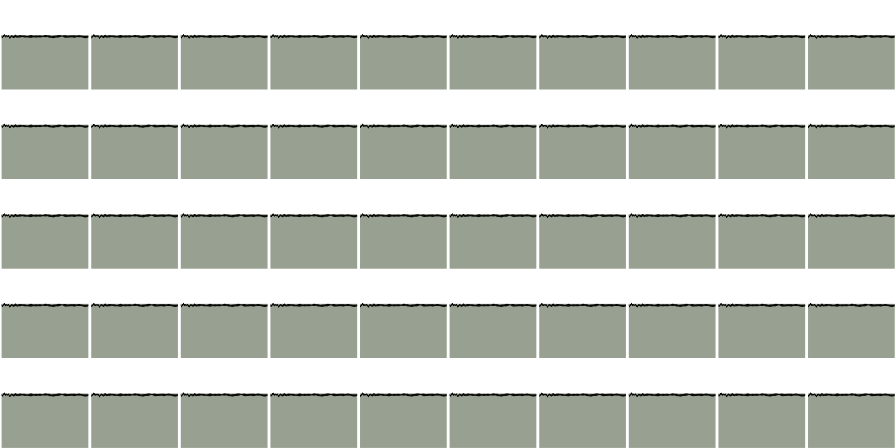
Write a Shadertoy shader that draws this pattern.

```glsl
const float ROWS = 5.0;                         // square cells down the canvas
const vec2 PANEL_MIN = vec2(0.018, 0.001);      // panel bounds within a cell
const vec2 PANEL_MAX = vec2(0.986, 0.609);
const float LINE_Y = 0.593;                     // centre of the inked line
const float LINE_WIDTH = 0.022;
const float WIDTH_WOBBLE = 0.012;
const float DRIFT = 0.010;                      // slow waver of the line
const float JITTER = 0.020;                     // extra roughness at its left end
const float JITTER_REACH = 0.24;
const vec3 PAPER = vec3(1.0);
const vec3 SAGE = vec3(0.598, 0.629, 0.570);
const vec3 INK = vec3(0.035, 0.040, 0.030);

float hashSlope(float n) {
    return fract(sin(n * 127.1 + 11.7) * 4375.85) * 2.0 - 1.0;
}

// One-dimensional gradient noise
float gradientNoise(float x) {
    float i = floor(x);
    float f = x - i;
    float blend = f * f * f * (f * (f * 6.0 - 15.0) + 10.0);
    return 2.0 * mix(hashSlope(i) * f, hashSlope(i + 1.0) * (f - 1.0), blend);
}

// Share of a pixel at p lying between two edges
float spanCoverage(float p, float low, float high, float pixel) {
    float left = max(p - 0.5 * pixel, low);
    float right = min(p + 0.5 * pixel, high);
    return clamp((right - left) / pixel, 0.0, 1.0);
}

float inkCoverage(vec2 p, float pixel) {
    float rough = JITTER * (1.0 - smoothstep(0.08, JITTER_REACH, p.x));
    float center = LINE_Y + DRIFT * gradientNoise(p.x * 11.0)
                 + rough * gradientNoise(p.x * 47.0 + 5.3);
    float halfWidth = 0.5 * (LINE_WIDTH + WIDTH_WOBBLE * gradientNoise(p.x * 23.0 + 31.6));
    return spanCoverage(p.y, center - halfWidth, center + halfWidth, pixel);
}

void mainImage(out vec4 fragColor, in vec2 fragCoord) {
    float pixel = ROWS / iResolution.y;
    vec2 cell = fract(fragCoord * pixel);

    // Panel with narrow side gaps and a wide band above
    float across = spanCoverage(cell.x, PANEL_MIN.x, PANEL_MAX.x, pixel);
    float down = spanCoverage(cell.y, PANEL_MIN.y, PANEL_MAX.y, pixel);
    vec3 color = mix(PAPER, SAGE, across * down);

    // Uneven ink along the top edge
    color = mix(color, INK, across * inkCoverage(cell, pixel));
    fragColor = vec4(color, 1.0);
}
```
